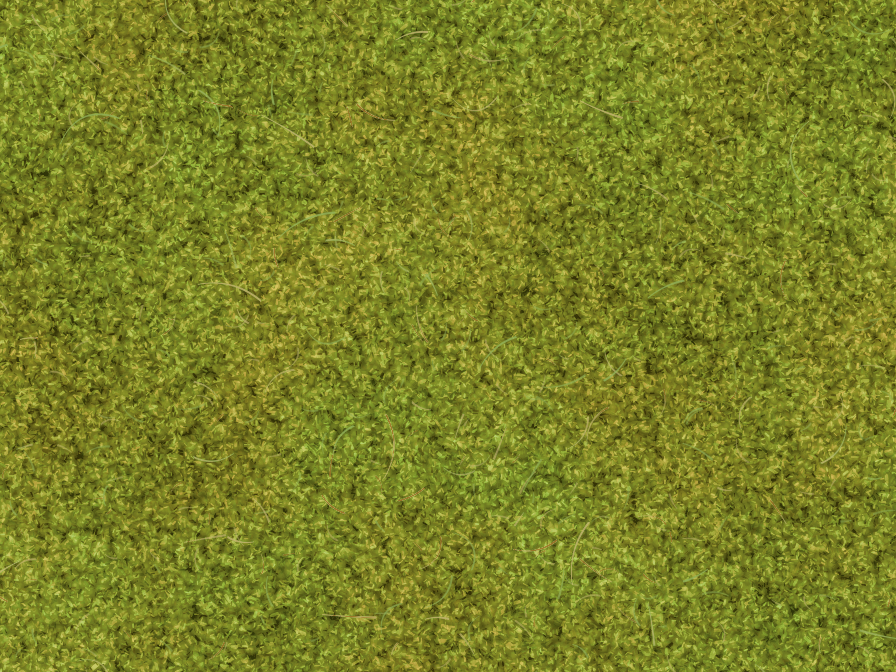
This texture is drawn by a Shadertoy shader. Its source:

```glsl
// Mossy lawn: tiny tangled sprigs over dark gaps, with scattered dry straws and pale blades.

const float TAU = 6.2831853;

const vec3 GAP    = vec3(0.20, 0.20, 0.03);
const vec3 SHADOW = vec3(0.35, 0.36, 0.09);
const vec3 OLIVE  = vec3(0.45, 0.47, 0.13);
const vec3 MOSS   = vec3(0.52, 0.56, 0.15);
const vec3 LIME   = vec3(0.64, 0.69, 0.22);
const vec3 YELLOW = vec3(0.67, 0.65, 0.26);
const vec3 TIP    = vec3(0.78, 0.79, 0.40);
const vec3 STRAW  = vec3(0.76, 0.71, 0.43);
const vec3 RUST   = vec3(0.64, 0.47, 0.17);
const vec3 BLADE  = vec3(0.57, 0.69, 0.34);

vec3 hash3(vec2 cell, float seed) {
    vec3 q = fract(cell.xyx * vec3(0.1031, 0.1030, 0.0973) + seed * 0.137);
    q += dot(q, q.yxz + 33.33);
    return fract((q.xxy + q.yzz) * q.zyx);
}

vec2 rotate(vec2 p, float angle) {
    float c = cos(angle), s = sin(angle);
    return vec2(c * p.x + s * p.y, c * p.y - s * p.x);
}

// Smooth broad variation from layered, bent sines, about -1 to 1
float drift(vec2 p, float frequency) {
    float sum = 0.0, weight = 0.5;
    p *= frequency;
    for (int i = 0; i < 4; i++) {
        sum += weight * sin(p.x + 1.7 * sin(p.y * 0.8 + float(i)));
        p = rotate(p, 1.1) * 1.8 + 2.3;
        weight *= 0.7;
    }
    return sum;
}

// Distance to the nearest scattered point, in cells
float cellular(vec2 p, float seed) {
    vec2 base = floor(p);
    float nearest = 2.0;
    for (int k = 0; k < 9; k++) {
        vec2 cell = base + vec2(k % 3 - 1, k / 3 - 1);
        nearest = min(nearest, length(p - cell - hash3(cell, seed).xy));
    }
    return nearest;
}

// Short rounded leaves: x = cover, y = shade, z = hue
vec3 sprigs(vec2 p, float seed, float halfLength, float radius, float blur) {
    vec2 base = floor(p);
    vec3 leaf = vec3(0.0, 0.5, 0.5);
    for (int k = 0; k < 9; k++) {
        vec2 cell = base + vec2(k % 3 - 1, k / 3 - 1);
        vec3 place = hash3(cell, seed);
        vec3 look = hash3(cell, seed + 3.7);
        vec2 q = rotate(p - cell - place.xy, place.z * TAU);
        q.x -= clamp(q.x, -halfLength, halfLength);
        float size = radius * mix(0.7, 1.3, look.z);
        float cover = 1.0 - smoothstep(size - blur, size + blur, length(q));
        leaf = mix(leaf, vec3(1.0, look.xy), cover);
    }
    return leaf;
}

// Long thin bent stalks: x = cover, y = kind
vec2 stalks(vec2 p, float seed, float share, float radius, float blur) {
    vec2 base = floor(p);
    vec2 stalk = vec2(0.0);
    for (int k = 0; k < 9; k++) {
        vec2 cell = base + vec2(k % 3 - 1, k / 3 - 1);
        vec3 place = hash3(cell, seed);
        vec3 look = hash3(cell, seed + 5.3);
        vec2 q = rotate(p - cell - place.xy, place.z * TAU);
        float halfLength = mix(0.15, 0.5, look.x);
        q.y += (look.y - 0.5) * 2.4 * (q.x * q.x - 0.05);
        float size = radius * mix(1.1, 0.5, smoothstep(-halfLength, halfLength, q.x));
        float cover = 1.0 - smoothstep(size - blur, size + blur, abs(q.y));
        cover *= 1.0 - smoothstep(halfLength - blur, halfLength + blur, abs(q.x));
        cover *= step(look.z, share);
        stalk = mix(stalk, vec2(1.0, look.z / share), cover);
    }
    return stalk;
}

vec3 mossColor(float tone, float hue) {
    vec3 color = mix(GAP, SHADOW, smoothstep(0.0, 0.22, tone));
    color = mix(color, OLIVE, smoothstep(0.22, 0.40, tone));
    color = mix(color, MOSS, smoothstep(0.40, 0.56, tone));
    color = mix(color, mix(YELLOW, LIME, hue), smoothstep(0.56, 0.74, tone));
    color = mix(color, TIP, smoothstep(0.74, 1.05, tone));
    return color * mix(vec3(1.07, 0.97, 0.92), vec3(0.92, 1.03, 1.06), hue);
}

vec3 stalkColor(float kind) {
    vec3 color = mix(BLADE, STRAW, smoothstep(0.25, 0.45, kind));
    return mix(color, RUST, smoothstep(0.78, 0.86, kind));
}

void mainImage(out vec4 fragColor, in vec2 fragCoord) {
    vec2 p = fragCoord / iResolution.y;
    float pixel = 1.0 / iResolution.y;
    float broad = drift(p + 3.1, 7.0);
    float tone = 0.42;
    float hue = 0.5;

    // Moss, from coarse tufts to fine leaves
    for (int i = 0; i < 4; i++) {
        float density = 58.0 * pow(1.32, float(i));
        vec3 leaf = sprigs(p * density, float(i) * 7.1, 0.30, 0.17, 0.7 * pixel * density);
        tone = mix(tone, 0.10 + 0.82 * leaf.y, 0.85 * leaf.x);
        hue = mix(hue, leaf.z, 0.7 * leaf.x);
    }
    tone += 0.30 * (0.42 - cellular(p * 34.0, 2.0)) + 0.45 * (0.42 - cellular(p * 85.0, 9.0));
    tone += 0.06 * broad;
    hue = clamp(hue + 0.28 * drift(p.yx, 9.0), 0.0, 1.0);
    vec3 color = mossColor(tone, hue);

    // Stalks, from faint short blades to clear long straws
    for (int i = 0; i < 3; i++) {
        float density = 24.0 / pow(1.6, float(i));
        float share = 0.30 + 0.12 * broad;
        vec2 stalk = stalks(p * density, 40.0 + float(i) * 4.3, share,
                            0.0015 * density, 0.7 * pixel * density);
        color = mix(color, stalkColor(stalk.y), stalk.x * mix(0.5, 0.85, float(i) * 0.5));
    }
    fragColor = vec4(color, 1.0);
}
```
